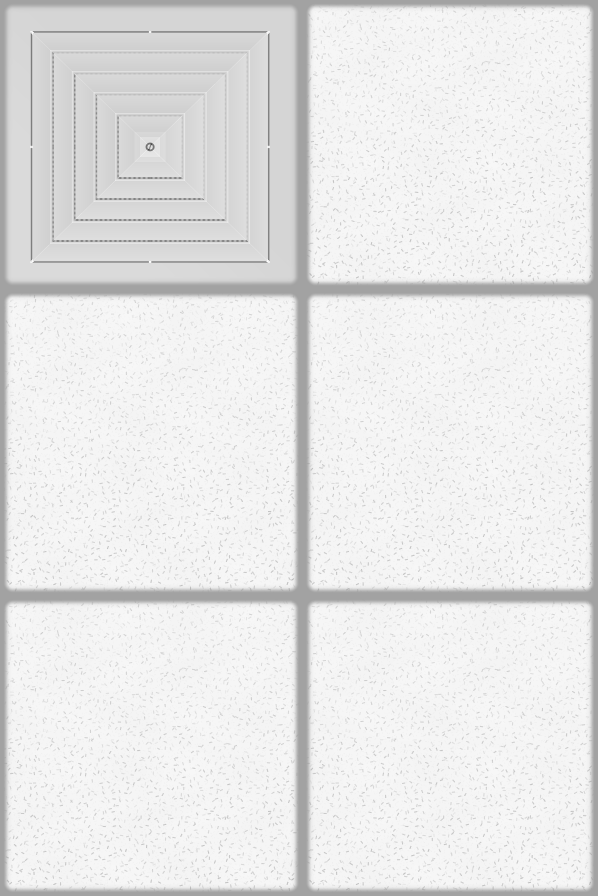
Write a WebGL 1 fragment shader that draws this texture.

```glsl
precision highp float;
// Suspended ceiling: two by three speckled tiles in soft grey rails, with a square air vent at top left.
uniform vec2 u_resolution;

#define RAIL_X 0.506
#define RAIL_LOW 0.502
#define RAIL_HIGH 1.0156
#define RAIL_COLOR vec3(0.635)
#define TILE_COLOR vec3(0.962)
#define VENT_COLOR vec3(0.835)
#define CORNER 0.022
#define SPECK_FREQ 92.0
#define SPECK_SIZE 0.0018
#define VENT_CENTER vec2(0.251, 1.254)
#define CORE_HALF 0.0535
#define LOUVER_STEP 0.0362

vec2 hash2(vec2 c) {
  return fract(sin(vec2(dot(c, vec2(127.1, 311.7)), dot(c, vec2(269.5, 183.3)))) * 43758.5);
}

// Cellular scatter of short, randomly turned dashes
float specks(vec2 p, float freq, float size, float aa) {
  vec2 g = p * freq, id = floor(g);
  float cover = 0.0;
  for (int j = -1; j <= 1; j++) {
    for (int i = -1; i <= 1; i++) {
      vec2 cell = id + vec2(float(i), float(j));
      vec2 traits = hash2(cell + 37.0);
      vec2 v = (g - cell - hash2(cell)) / freq;
      float angle = 6.2832 * traits.x;
      vec2 dir = vec2(cos(angle), sin(angle));
      v -= dir * clamp(dot(v, dir), -size, size);
      float dash = clamp(0.5 + (0.5 * size - length(v)) / aa, 0.0, 1.0);
      cover = max(cover, dash * mix(0.25, 1.0, traits.y));
    }
  }
  return cover;
}

float stroke(float d, float halfWidth, float aa) {
  return clamp(0.5 + (halfWidth - abs(d)) / aa, 0.0, 1.0);
}

vec3 mineralTile(vec2 local, float aa) {
  float density = mix(0.20, 0.14, smoothstep(0.0, 0.5, local.y));
  float coarse = specks(local, SPECK_FREQ, SPECK_SIZE, aa);
  float fine = specks(local + 3.7, SPECK_FREQ * 1.9, SPECK_SIZE * 0.5, aa);
  float mottling = sin(local.x * 31.0 + 2.0 * sin(local.y * 23.0)) * sin(local.y * 37.0);
  return TILE_COLOR - density * coarse - 0.035 * fine + 0.005 * mottling;
}

vec3 airVent(vec2 p, float aa) {
  vec2 q = (p - VENT_CENTER) * vec2(1.0, 1.03);
  vec2 a = abs(q);
  float m = max(a.x, a.y), along = min(a.x, a.y);
  float t = (m - CORE_HALF) / LOUVER_STEP;
  float ring = clamp(floor(t + 0.5), 0.0, 4.0);
  float inLouvers = step(t, 4.0);
  bool horizontal = a.y > a.x;

  // Sloped louvers, lit differently on each side
  float side = horizontal ? -0.012 * sign(q.y) : 0.008 * sign(q.x);
  float shade = inLouvers * (side + 0.045 * (fract(t) - 0.4));
  shade += 0.03 * stroke(m, 0.026, aa);
  shade += 0.03 * inLouvers * stroke(a.x - a.y, 0.001, aa);
  shade += (1.0 - inLouvers) * 0.02 * smoothstep(0.1, -0.25, q.x + q.y);

  // Perforated gaps, strongest along the bottom and left
  float gap = horizontal ? (q.y < 0.0 ? 0.48 : 0.08) : (q.x < 0.0 ? 0.32 : 0.07);
  float holes = 0.68 + 0.32 * sin(along * 785.0);
  float d = (t - ring) * LOUVER_STEP;
  float outer = step(3.5, ring);
  shade -= mix(gap * holes, 0.36, outer) * stroke(d, 0.0012, aa);
  shade += 0.07 * (1.0 - outer) * stroke(d - 0.004, 0.001, aa);

  // Pale clips bridge the frame at its middles and corners
  float clip = max(stroke(along, 0.002, aa), stroke(along - m, 0.003, aa));
  shade += 0.42 * outer * clip * stroke(d, 0.0015, aa);

  // Centre screw with a slanted slot
  float r = length(q);
  shade -= 0.42 * stroke(r - 0.006, 0.0015, aa);
  shade -= 0.35 * stroke(q.x - 0.4 * q.y, 0.0012, aa) * stroke(r, 0.006, aa);
  return VENT_COLOR + shade;
}

void main() {
  vec2 p = gl_FragCoord.xy / u_resolution * vec2(1.0, 1.5);
  float aa = 1.0 / u_resolution.x;

  // Bounds of the current panel, measured between rail centres
  vec2 lo = vec2(p.x < RAIL_X ? 0.0 : RAIL_X,
                 p.y < RAIL_LOW ? 0.0 : (p.y < RAIL_HIGH ? RAIL_LOW : RAIL_HIGH));
  vec2 hi = vec2(p.x < RAIL_X ? RAIL_X : 1.0,
                 p.y < RAIL_LOW ? RAIL_LOW : (p.y < RAIL_HIGH ? RAIL_HIGH : 1.5));
  bool isVent = p.x < RAIL_X && p.y > RAIL_HIGH;
  vec3 color = isVent ? airVent(p, aa) : mineralTile(p - lo, aa);

  // Soft rails with a faint shadow spilling onto the panel
  vec2 edge = min(p - lo, hi - p);
  float inset = CORNER - length(max(CORNER - edge, 0.0));
  color *= mix(0.94, 1.0, smoothstep(0.008, CORNER, inset));
  color = mix(RAIL_COLOR, color, smoothstep(0.005, 0.0155, inset));
  gl_FragColor = vec4(color, 1.0);
}
```
